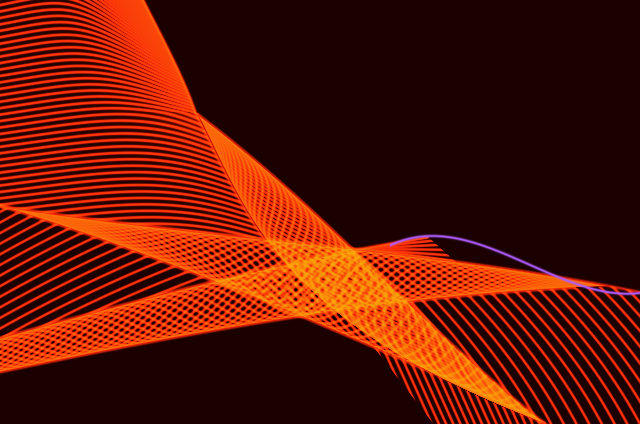
Give the GLSL for this background, as a Shadertoy shader.

```glsl
#define ASPECT 1.512
#define LINE_WIDTH 0.0034
#define EDGE_WIDTH 0.0042
#define LINE_HEAT 0.84
#define EDGE_HEAT 0.55
#define KNOT_Y 0.734
#define BACKDROP vec3(0.10, 0.0, 0.0)
#define VIOLET vec3(0.68, 0.36, 1.0)

// Cubic through four evenly spaced heights on [a, b]
float curve(float x, float a, float b, vec4 h) {
    float t = 3.0 * (x - a) / (b - a);
    float u = t - 1.0, v = t - 2.0, w = t - 3.0;
    return dot(h, vec4(-u * v * w / 6.0, t * v * w / 2.0, -t * u * w / 2.0, t * u * v / 6.0));
}

// Soft step: one where d is positive
float inside(float d) {
    float soft = max(0.002, 0.7 / iResolution.y);
    return smoothstep(-soft, soft, d);
}

float strand(float d, float width) {
    return exp(-d * d / (width * width));
}

// Distance to the zero line of a field, in canvas heights
float fieldDistance(float f) {
    float slope = length(vec2(dFdx(f), dFdy(f))) * iResolution.y;
    return f / max(slope, 0.001);
}

// Strands at whole phases, fading to their mean where too dense
float strands(float phase) {
    float perPixel = length(vec2(dFdx(phase), dFdy(phase)));
    float density = max(perPixel * iResolution.y, 0.001);
    float d = abs(fract(phase - 0.5) - 0.5) / density;
    float mean = min(1.77 * LINE_WIDTH * density, 0.9);
    return LINE_HEAT * mix(strand(d, LINE_WIDTH), mean, smoothstep(0.25, 0.6, perPixel));
}

// Two wave families touching both borders of a ribbon
float mesh(float along, float across, float pitch, float count) {
    float angle = acos(clamp(2.0 * across - 1.0, -0.998, 0.998)) / 3.14159;
    return strands(along * pitch + angle * count) + strands(along * pitch - angle * count);
}

float edge(float f) {
    return EDGE_HEAT * strand(fieldDistance(f), EDGE_WIDTH);
}

vec3 heatColor(float heat) {
    float red = smoothstep(0.0, 0.75, heat);
    float green = 0.66 * (1.0 - exp(-0.5 * pow(heat, 1.5)));
    return vec3(mix(BACKDROP.r, 0.98, red), green, 0.035 * red);
}

void mainImage(out vec4 fragColor, in vec2 fragCoord) {
    vec2 p = fragCoord / iResolution.xy * vec2(ASPECT, 1.0);
    float x = p.x, y = p.y;

    // Borders shared by the sheets
    float crest = curve(x, 0.0, 1.512, vec4(0.514, 0.449, 0.392, 0.311));
    float keel = curve(x, 0.0, 1.289, vec4(0.514, 0.366, 0.191, 0.0));
    float rise = curve(x, 0.0, 1.024, vec4(0.203, 0.295, 0.378, 0.443));
    float base = curve(x, 0.0, 1.36, vec4(0.122, 0.211, 0.281, 0.321));
    float slopeRight = curve(y, KNOT_Y, 0.0, vec4(0.463, 0.752, 1.008, 1.289));
    float slopeLeft = curve(y, KNOT_Y, 0.0, vec4(0.463, 0.590, 0.817, 1.289));
    float shoulder = curve(y, 1.0, KNOT_Y, vec4(0.339, 0.384, 0.427, 0.463));
    float below = inside(KNOT_Y - y);
    float flank = y > KNOT_Y ? shoulder : slopeLeft;
    float heat = 0.0;

    // Upper left sheet, bending down along its right border
    float w = clamp(x / max(flank, 0.05), 0.0, 1.2);
    float w4 = w * w * w * w;
    float lift = max(y - KNOT_Y, 0.0);
    float gather = y + (0.08 + 0.5 * lift) * w4 - 0.07 * w + 0.5 * lift * w4;
    float upper = inside(y - crest) * inside(flank - x);
    heat += (strands(gather / 0.0152) + 0.06 + 0.25 * w4 * smoothstep(0.55, 0.75, y)) * upper;

    // Diagonal ribbon
    float across = (x - slopeLeft) / max(slopeRight - slopeLeft, 0.002);
    heat += mesh(y, across, 60.0, 14.0) * below * inside(x - slopeLeft - 0.004) * inside(slopeRight - x - 0.003);

    // Ribbon falling from the left border
    across = (y - keel) / max(crest - keel, 0.002);
    heat += mesh(x, across, 38.0, 10.0) * inside(y - keel - 0.002) * inside(crest - y - 0.002) * inside(slopeRight - x);

    // Ribbon rising from the lower left
    float lid = min(rise, crest);
    across = (y - base) / max(lid - base, 0.002);
    heat += mesh(x, across, 40.0, 9.0) * inside(y - base - 0.002) * inside(lid - y - 0.002);

    // Open strands between the two left ribbons
    heat += strands((y - 0.56 * x + 0.2 * x * x) / 0.025) * inside(keel - y) * inside(y - rise);

    // Falling strands at the right
    float drop = 0.3 - y;
    heat += strands((x - 0.95 * drop + 0.7 * drop * drop) / 0.030)
          * inside(min(base, crest) - y) * inside(x - slopeRight);

    // Comb under the diagonal
    float combStart = 0.876 + 0.78 * (0.19 - y);
    heat += strands((x + 0.45 * y) / 0.017) * inside(keel - y) * inside(x - combStart) * inside(slopeLeft - x);

    // Small fan over the crossing
    across = (y - crest) / max(rise - crest, 0.004);
    heat += strands(across * 5.0) * inside(y - crest) * inside(rise - y)
          * inside(x - 0.83) * inside(1.01 + 1.1 * (0.443 - y) - x);

    // Bright borders
    heat += edge(y - crest) + edge(y - keel) * inside(1.29 - x);
    heat += edge(y - rise) * inside(1.01 - x) + edge(y - base) * inside(1.36 - x);
    heat += edge(x - slopeRight) * below + edge(x - slopeLeft) * below * smoothstep(0.3, 0.5, y);
    heat += edge(x - shoulder) * (1.0 - below);

    // Violet thread
    vec3 color = heatColor(heat);
    float thread = curve(x, 0.921, 1.512, vec4(0.421, 0.428, 0.348, 0.309));
    float threadGlow = strand(fieldDistance(y - thread), 0.0032) * inside(x - 0.921);
    fragColor = vec4(mix(color, VIOLET, threadGlow), 1.0);
}
```
